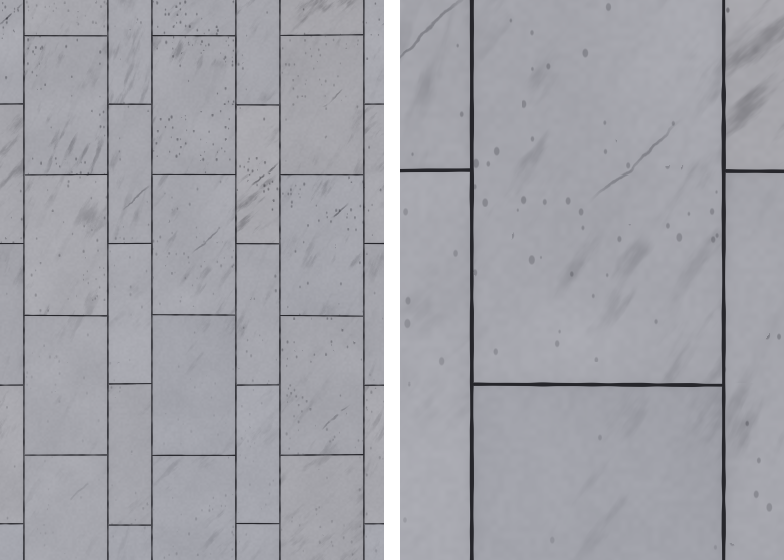
Left, the full canvas; right, a detail of the centre.
Write a Shadertoy shader that draws this texture.

```glsl
// Pale grey marble paving: three pairs of wide and narrow slab columns, four
// slabs high, with the narrow columns shifted by half a slab. Each slab gets its
// own tone, clouds, slanted streaks, pits and an occasional crack from hashed noise.

float hash(vec2 p) {
    vec3 q = fract(p.xyx * vec3(0.1031, 0.1030, 0.0973));
    q += dot(q, q.yzx + 33.33);
    return fract((q.x + q.y) * q.z);
}

float noise(vec2 p) {
    vec2 i = floor(p), f = fract(p);
    f = f * f * (3.0 - 2.0 * f);
    return mix(mix(hash(i), hash(i + vec2(1, 0)), f.x),
               mix(hash(i + vec2(0, 1)), hash(i + vec2(1, 1)), f.x), f.y);
}

float fbm(vec2 p) {
    float sum = 0.0, amp = 0.5;
    for (int i = 0; i < 5; i++) {
        sum += amp * noise(p);
        p = mat2(1.6, 1.2, -1.2, 1.6) * p + 7.3;
        amp *= 0.5;
    }
    return sum;
}

// Scattered round pits, one candidate per grid cell
float pits(vec2 p, float density, float pixel) {
    float dark = 0.0;
    for (int i = 0; i < 2; i++) {
        float grid = 75.0 + 65.0 * float(i);
        vec2 cell = floor(p * grid);
        vec2 centre = 0.3 + 0.4 * vec2(hash(cell + 3.1), hash(cell + 8.7));
        vec2 d = (fract(p * grid) - centre) / grid;
        float radius = mix(0.0006, 0.0022, hash(cell + 5.9));
        float dist = length(d * vec2(1.2, 0.8)) - radius;
        float present = step(1.0 - density, hash(cell + 17.0));
        dark = max(dark, present * (1.0 - smoothstep(-pixel, pixel, dist)));
    }
    return dark;
}

void mainImage(out vec4 fragColor, in vec2 fragCoord) {
    vec2 uv = fragCoord / iResolution.xy;
    float pixel = 1.0 / iResolution.y;
    float pairWidth = iResolution.x / iResolution.y / 3.0;

    // Column: the wide slab fills the first part of each pair
    float x = uv.x * 3.0 - 0.187;
    float pair = mod(floor(x), 3.0);
    x = fract(x);
    float wideShare = 0.656;
    bool narrow = x > wideShare;
    float column = pair * 2.0 + (narrow ? 1.0 : 0.0);
    float left = narrow ? wideShare : 0.0;
    float right = narrow ? 1.0 : wideShare;

    // Row: joints sit a little unevenly
    float y = uv.y * 4.0 - (narrow ? 0.255 : 0.75);
    float joint = floor(y + 0.5);
    y -= (hash(vec2(column, joint + 40.0)) - 0.5) * 0.012;
    y -= (x - 0.5 * (left + right)) * (hash(vec2(column + 20.0, joint + 9.0)) - 0.5) * 0.015;
    float row = floor(y);

    vec2 id = vec2(column + 11.0, mod(row, 4.0) + 5.0);
    vec2 local = vec2((x - left) * pairWidth, fract(y) * 0.25);
    vec2 size = vec2((right - left) * pairWidth, 0.25);
    vec2 seed = 30.0 * vec2(hash(id), hash(id + 50.0));
    vec2 p = local + seed;
    float wear = mix(0.4, 1.0, hash(id + 23.0)) * mix(0.45, 1.0, smoothstep(0.15, 0.6, uv.y));

    // Stone: slab tone, soft clouds and fine grain
    float warmth = mix(-0.4, 0.6, hash(id + 71.0)) + 0.5 * (uv.y - 0.5);
    vec3 stone = vec3(0.648, 0.650, 0.677) + warmth * vec3(0.008, 0.002, -0.006);
    stone += (hash(id + 31.0) - 0.5) * 0.022;
    stone += (fbm(p * 14.0) - 0.48) * 0.05;
    stone += (noise(p * 260.0) - 0.5) * 0.018;

    // Streaks run up to the right, steeper on some slabs
    float angle = mix(0.7, 1.4, hash(id + 91.0));
    vec2 along = vec2(cos(angle), sin(angle));
    vec2 across = vec2(-along.y, along.x);
    vec2 grainPos = vec2(dot(local, along) * 22.0, dot(local, across) * 85.0) + seed;
    float patches = smoothstep(0.42, 0.68, fbm(p * 17.0 + 4.0));
    float streak = smoothstep(0.5, 0.78, fbm(grainPos));
    stone -= wear * streak * (0.02 + 0.12 * patches);

    // Pits gather inside stained patches
    float pitField = smoothstep(0.46, 0.66, fbm(p * 12.0 + 19.0));
    stone -= 0.22 * wear * pits(p, 0.015 + 0.16 * pitField * wear, pixel);

    // A short broken crack on a few slabs
    vec2 fromCrack = local - size * vec2(0.65, mix(0.2, 0.75, hash(id + 61.0)));
    float crackDist = dot(fromCrack, normalize(vec2(-1.0, 1.1)));
    crackDist += (fbm(p * 55.0) - 0.48) * 0.008;
    float crack = 1.0 - smoothstep(0.0003, 0.0008 + pixel, abs(crackDist));
    crack *= 1.0 - smoothstep(0.015, 0.04, length(fromCrack));
    crack *= smoothstep(0.25, 0.55, noise(p * 90.0)) * step(0.68, hash(id + 83.0));
    stone -= 0.24 * crack * wear;

    // Joints: thin dark gaps with a faint soiled rim
    float sideDist = min(local.x, size.x - local.x);
    float endDist = min(local.y, size.y - local.y);
    float edge = min(sideDist, endDist + 0.0001);
    edge += (noise(uv * vec2(70.0, 100.0)) - 0.5) * 0.0005;
    stone -= 0.035 * exp(-max(edge, 0.0) * 350.0);
    float gap = 1.0 - smoothstep(0.0011 - 0.6 * pixel, 0.0011 + 0.6 * pixel, edge);
    vec3 color = mix(stone, vec3(0.15, 0.15, 0.17), gap);

    fragColor = vec4(color, 1.0);
}
```
